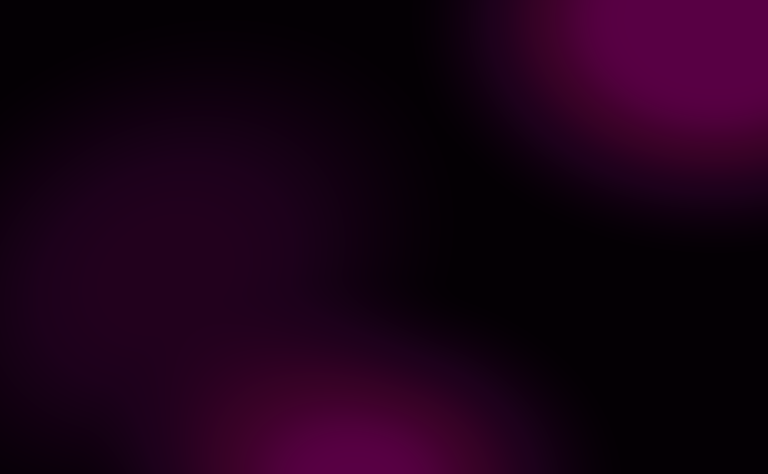
Write a Shadertoy shader that draws this background.

```glsl
// Three soft elliptical glows on a near-black ground: magenta at the top right
// and bottom, a dim tilted violet haze at the left. Their summed strength
// picks a colour from a ramp of ink, violet, wine and magenta.

// Elliptical falloff: 1 inside the core fraction, 0 at the outer radii.
float glow(vec2 p, vec2 center, vec2 radii, float tilt, float core) {
    vec2 d = p - center;
    float c = cos(tilt), s = sin(tilt);
    d = vec2(c * d.x + s * d.y, c * d.y - s * d.x);
    return 1.0 - smoothstep(core, 1.0, length(d / radii));
}

// Colour ramp from the dark ground to the brightest glow.
vec3 ramp(float strength) {
    vec3 ink = vec3(0.014, 0.0, 0.014);
    vec3 violet = vec3(0.11, 0.003, 0.105);
    vec3 wine = vec3(0.23, 0.007, 0.155);
    vec3 magenta = vec3(0.345, 0.0, 0.265);
    vec3 color = mix(ink, violet, clamp(strength / 0.3, 0.0, 1.0));
    color = mix(color, wine, smoothstep(0.26, 0.68, strength));
    return mix(color, magenta, smoothstep(0.58, 0.98, strength));
}

void mainImage(out vec4 fragColor, in vec2 fragCoord) {
    // Height runs from 0 to 1; x is scaled to a 512:316 frame.
    vec2 p = fragCoord / iResolution.xy * vec2(512.0 / 316.0, 1.0);

    float corner = glow(p, vec2(1.51, 0.96), vec2(0.675, 0.52), 0.0, 0.2);
    float floorGlow = glow(p, vec2(0.75, -0.025), vec2(0.6, 0.455), 0.0, 0.0);
    float haze = glow(p, vec2(0.35, 0.42), vec2(0.7, 0.55), 0.52, 0.15);

    float strength = corner + floorGlow + 0.38 * haze * (1.0 - 0.6 * floorGlow);
    fragColor = vec4(ramp(strength), 1.0);
}
```
